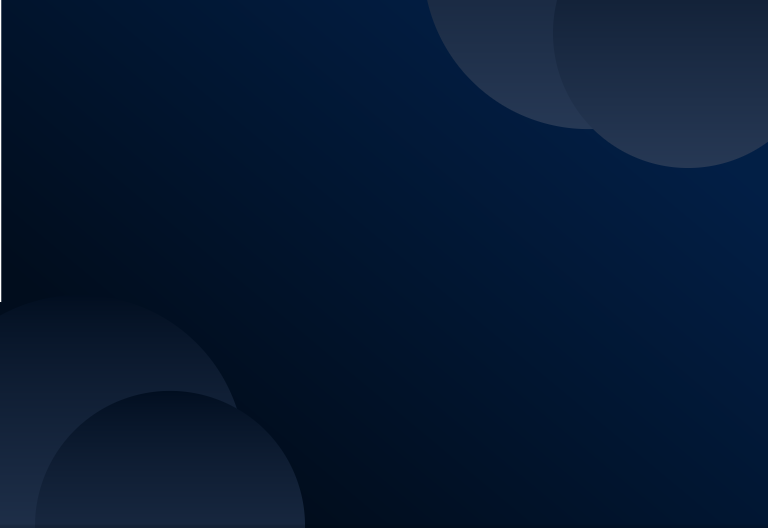
Give the GLSL for this background, as a WebGL 1 fragment shader.

```glsl
precision highp float;
// Navy diagonal gradient with two pairs of overlapping shaded discs, one in
// the top right and one in the bottom left corner, and a pale left margin line.
// Lengths are in canvas heights; every disc shares one top-to-bottom ramp.
uniform vec2 u_resolution;

#define NAVY_DARK vec3(0.002, 0.050, 0.112)
#define NAVY_BRIGHT vec3(0.008, 0.120, 0.272)
#define DISC_TOP vec3(0.002, 0.052, 0.122)
#define DISC_BOTTOM vec3(0.150, 0.220, 0.330)
#define RAMP_POWER 0.75
#define LARGE_RADIUS 0.3125
#define SMALL_RADIUS 0.2557
#define MARGIN_WIDTH 0.0024
#define MARGIN_BASE 0.428

// Smooth coverage of a region whose signed distance is negative inside.
float coverage(float signedDistance) {
  return clamp(0.5 - signedDistance * u_resolution.y, 0.0, 1.0);
}

// Diagonal light, brightening toward the upper right.
vec3 backdrop(vec2 p) {
  float along = dot(p, vec2(0.64, 0.77));
  float light = clamp((along - 0.376) / 1.033, 0.0, 1.0);
  return mix(NAVY_DARK, NAVY_BRIGHT, light);
}

// Opaque disc, dark at its top and lighter at its bottom.
vec3 addDisc(vec3 under, vec2 p, vec2 center, float radius) {
  vec2 offset = p - center;
  float depth = clamp(0.5 - 0.5 * offset.y / radius, 0.0, 1.0);
  vec3 shade = mix(DISC_TOP, DISC_BOTTOM, pow(depth, RAMP_POWER));
  return mix(under, shade, coverage(length(offset) - radius));
}

void main() {
  vec2 p = gl_FragCoord.xy / u_resolution.y;
  vec3 color = backdrop(p);

  // Upper right pair
  color = addDisc(color, p, vec2(1.114, 1.068), LARGE_RADIUS);
  color = addDisc(color, p, vec2(1.303, 0.9375), SMALL_RADIUS);

  // Lower left pair
  color = addDisc(color, p, vec2(0.1515, 0.129), LARGE_RADIUS);
  color = addDisc(color, p, vec2(0.322, 0.004), SMALL_RADIUS);

  // Soft dark strip along the bottom
  color *= mix(0.86, 1.0, smoothstep(0.003, 0.009, p.y));

  // Pale margin line on the left
  float margin = coverage(max(p.x - MARGIN_WIDTH, MARGIN_BASE - p.y));
  color = mix(color, vec3(1.0), margin);

  gl_FragColor = vec4(color, 1.0);
}
```
